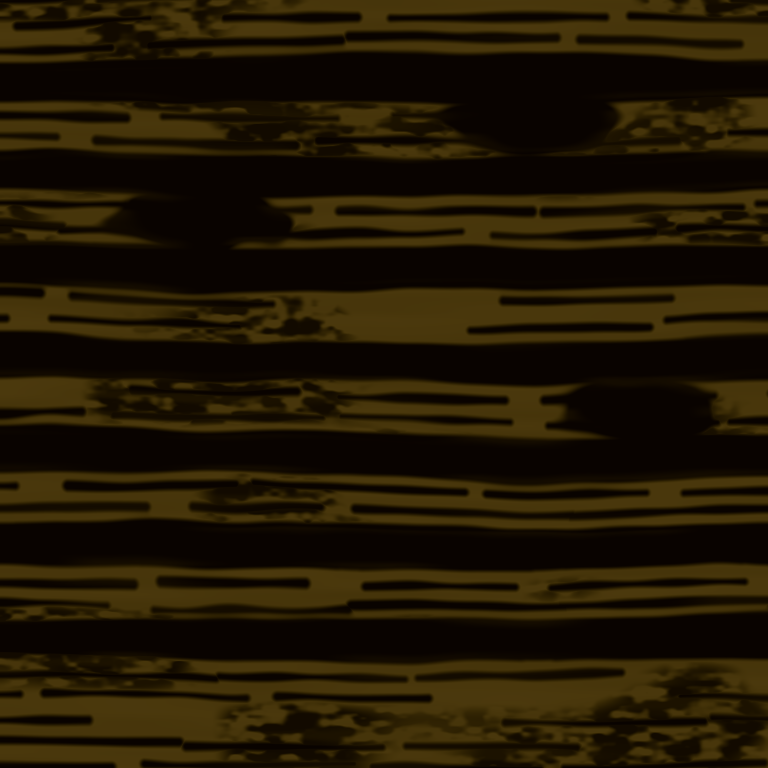
A WebGL 2 fragment shader for this texture:

```glsl
#version 300 es
precision highp float;

uniform vec2 u_resolution;
out vec4 fragColor;

const vec3 DARK = vec3(0.035, 0.011, 0.0);
const vec3 LIGHT = vec3(0.295, 0.223, 0.052);
const float BAND_START = 0.165;
const float BAND_PITCH = 0.122;
const float ROW_PITCH = 0.0305;

float hash(vec2 p) {
    return fract(sin(dot(p, vec2(127.1, 311.7))) * 43758.5);
}

float noise(vec2 p) {
    vec2 i = floor(p);
    vec2 f = fract(p);
    f = f * f * (3.0 - 2.0 * f);
    float low = mix(hash(i), hash(i + vec2(1.0, 0.0)), f.x);
    float high = mix(hash(i + vec2(0.0, 1.0)), hash(i + vec2(1.0, 1.0)), f.x);
    return mix(low, high, f.y);
}

float smoothMin(float a, float b, float k) {
    float h = max(k - abs(a - b), 0.0) / k;
    return min(a, b) - 0.25 * h * h * k;
}

// Thin broken streaks: one rounded segment per cell of each row
float streakDistance(vec2 p, float pitch, float cellLength) {
    float row = floor(p.y / pitch);
    float nearest = 1.0;
    for (int j = -1; j <= 1; j++) {
        float r = row + float(j);
        float shift = hash(vec2(r, 3.7));
        float cell = floor(p.x / cellLength + shift);
        for (int i = -1; i <= 1; i++) {
            vec2 id = vec2(cell + float(i), r);
            float present = step(0.1, hash(id + 5.3));
            float halfLength = cellLength * mix(0.3, 0.54, hash(id + 9.1));
            float jitter = 0.25 * (hash(id + 2.4) - 0.5);
            vec2 centre = vec2((id.x + 0.5 - shift) * cellLength, (r + 0.5 + jitter) * pitch);
            vec2 q = p - centre;
            q.y -= 0.02 * (hash(id + 7.7) - 0.5) * q.x;
            q.x -= clamp(q.x, -halfLength, halfLength);
            float radius = mix(0.0028, 0.0068, noise(vec2(p.x * 17.0, r * 5.1)));
            nearest = min(nearest, length(q) - radius + 1.0 - present);
        }
    }
    return nearest;
}

// Seven broad bands with slowly varying thickness
float bandDistance(vec2 p, float start, float pitch) {
    float index = clamp(floor((p.y - start) / pitch + 0.5), 0.0, 6.0);
    float offset = p.y - start - index * pitch;
    float side = step(0.0, offset);
    float swell = noise(vec2(p.x * 4.0, index * 7.3 + side * 31.0));
    float ripple = noise(vec2(p.x * 15.0, index * 3.9 + side * 17.0));
    return abs(offset) - 0.020 - 0.011 * swell - 0.004 * ripple;
}

// Wide knots that bridge the gaps between bands
float knotDistance(vec2 p, float start, float pitch) {
    float nearest = 1.0;
    for (int i = 0; i < 3; i++) {
        float k = float(i);
        float gap = floor(2.6 + 1.45 * k) + 0.5;
        vec2 centre = vec2(fract(0.83 + 0.43 * k), start + gap * pitch);
        vec2 radii = vec2(0.095 + 0.025 * hash(vec2(k, 4.0)), 0.042);
        float rim = 0.4 * (noise(p * vec2(22.0, 34.0)) - 0.5);
        nearest = min(nearest, (length((p - centre) / radii) - 1.0 + rim) * radii.y);
    }
    return nearest;
}

// Clustered brown speckles
float mottle(vec2 p) {
    float patches = smoothstep(0.52, 0.72, noise(p * vec2(5.5, 17.0) + 8.0));
    float specks = noise(p * vec2(42.0, 105.0)) * 0.7 + noise(p * vec2(95.0, 170.0)) * 0.3;
    return patches * smoothstep(0.28, 0.66, specks);
}

void main() {
    vec2 uv = gl_FragCoord.xy / u_resolution;

    // Gentle drift of the grain
    vec2 p = uv;
    p.y += 0.018 * (noise(uv * vec2(3.0, 5.0)) - 0.5);
    p.y += 0.005 * (noise(uv * vec2(13.0, 24.0) + 6.0) - 0.5);

    // Merge the dark shapes
    float streaks = streakDistance(p - vec2(0.0, BAND_START), ROW_PITCH, 0.27);
    float bands = bandDistance(p, BAND_START, BAND_PITCH);
    float knots = knotDistance(uv, BAND_START, BAND_PITCH);
    float d = smoothMin(smoothMin(streaks, bands, 0.007), knots, 0.006);
    float ink = 1.0 - smoothstep(-0.0035, 0.0045, d);
    ink = max(ink, 0.86 * mottle(p));

    // Faint tone changes in the dark and light parts
    float fibre = noise(p * vec2(6.0, 75.0) + 12.0);
    float edgeGlow = smoothstep(-0.016, -0.002, d) * smoothstep(0.45, 0.85, fibre);
    ink -= 0.2 * ink * edgeGlow;
    float light = (1.0 - ink) * (1.0 - 0.1 * fibre);

    fragColor = vec4(mix(DARK, LIGHT, vec3(light, light, light * light * light)), 1.0);
}
```
